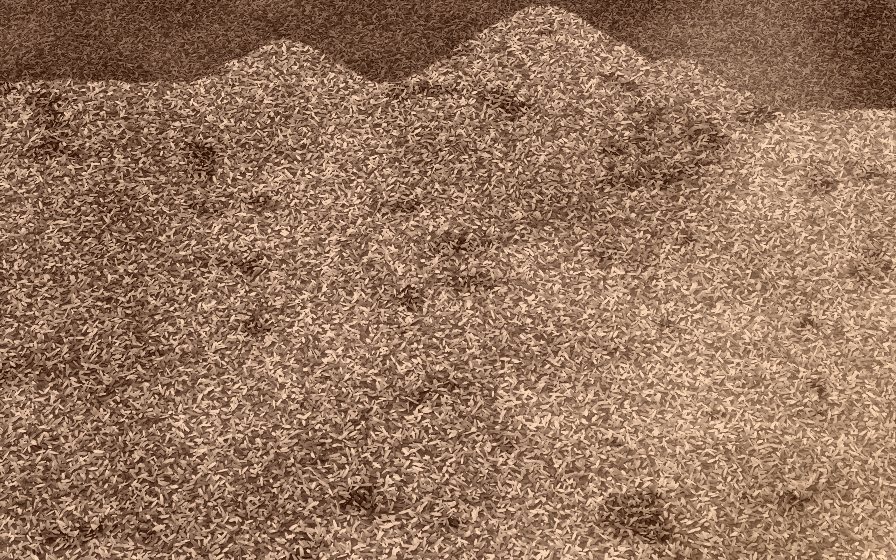
Reproduce this texture procedurally as a Shadertoy shader.

```glsl
// Heaps of shredded wood chips with rounded peaks before a shaded slope.
// Jittered grids of small rotated slivers are stacked in layers, each with a
// soft shadow; slow noise and a ridge line then set the light of each region.

const vec3 DARK_BARK = vec3(0.35, 0.23, 0.16);
const vec3 PALE_WOOD = vec3(0.91, 0.77, 0.66);
const int CHIP_LAYERS = 4;

float hash(vec2 p) {
    return fract(sin(dot(p, vec2(127.1, 311.7))) * 43758.5453);
}

float valueNoise(vec2 p) {
    vec2 i = floor(p), f = fract(p);
    f = f * f * (3.0 - 2.0 * f);
    float low = mix(hash(i), hash(i + vec2(1, 0)), f.x);
    float high = mix(hash(i + vec2(0, 1)), hash(i + vec2(1, 1)), f.x);
    return mix(low, high, f.y);
}

float fbm(vec2 p) {
    float sum = 0.0, weight = 0.5;
    for (int i = 0; i < 4; i++) {
        sum += weight * valueNoise(p);
        p = mat2(1.6, 1.2, -1.2, 1.6) * p + 7.3;
        weight *= 0.5;
    }
    return sum / 0.9375;
}

// Height at x of a cone with a rounded tip
float heap(float x, float center, float top, float slope) {
    const float tip = 0.035;
    return top - slope * (length(vec2(x - center, tip)) - tip);
}

float ridgeHeight(float x) {
    float crest = 0.855 - 0.05 * smoothstep(1.1, 1.4, x);
    crest = max(crest, heap(x, 0.506, 0.928, 0.58));
    crest = max(crest, heap(x, 0.97, 0.992, 0.64));
    crest = max(crest, heap(x, 1.20, 0.90, 0.62));
    return crest + 0.012 * (fbm(vec2(x * 30.0, 2.0)) - 0.5);
}

// Soft elliptical spot, 1 at its center
float spot(vec2 p, vec2 center, vec2 radius) {
    vec2 d = (p - center) / radius;
    return exp(-dot(d, d));
}

// Signed distance to a sliver with tapered ends
float sliver(vec2 p, vec2 halfSize) {
    float taper = 1.0 - 0.45 * abs(p.x) / halfSize.x;
    return max(abs(p.x) - halfSize.x, abs(p.y) - halfSize.y * taper);
}

// Paints one layer of chips over the tone below; p is in grid cells
float chipLayer(vec2 p, float tone, float seed, float blur) {
    vec2 cell = floor(p);
    for (int y = -1; y <= 1; y++)
    for (int x = -1; x <= 1; x++) {
        vec2 id = cell + vec2(x, y);
        vec2 key = id + seed * 17.0;
        vec2 center = id + vec2(hash(key), hash(key + 41.3));
        float angle = 2.9 * (hash(key + 83.7) - 0.5);
        float c = cos(angle), s = sin(angle);
        mat2 turn = mat2(c, -s, s, c);
        float size = hash(key + 11.9);
        vec2 halfSize = vec2(mix(0.32, 0.78, size), mix(0.13, 0.27, hash(key + 29.1)));

        vec2 q = p - center;
        float shadow = sliver(turn * (q + vec2(-0.06, 0.14)), halfSize);
        tone -= 0.17 * (1.0 - smoothstep(-0.1, 0.16, shadow));

        vec2 local = turn * q;
        float cover = 1.0 - smoothstep(-blur, blur, sliver(local, halfSize));
        float shade = mix(-0.40, 0.54, hash(key + 57.7)) + 0.25 * q.y;
        tone = mix(tone, shade, cover);
    }
    return tone;
}

float chips(vec2 p, float blur) {
    float tone = -0.45;
    for (int i = 0; i < CHIP_LAYERS; i++) {
        float k = float(i);
        tone = chipLayer(p + k * vec2(0.37, 0.61), tone, k + 1.0, blur);
    }
    return max(tone, -0.62);
}

// Mean light of the near heaps
float heapLight(vec2 p) {
    float light = 0.60 + 0.13 * smoothstep(0.5, 1.6, p.x - 0.25 * p.y);
    light -= 0.09 * spot(p, vec2(0.1, 0.65), vec2(0.5, 0.3));
    light += 0.46 * (fbm(p * vec2(5.0, 8.0) + 3.0) - 0.5);
    light -= 0.30 * smoothstep(0.60, 0.78, fbm(p * vec2(11.0, 19.0) + 20.0));
    light -= 0.40 * spot(p, vec2(0.81, 0.558), vec2(0.055, 0.018));
    light -= 0.34 * spot(p, vec2(0.85, 0.495), vec2(0.05, 0.02));
    return light - 0.22 * spot(p, vec2(0.04, 0.34), vec2(0.08, 0.03));
}

// Mean light of the shaded slope behind
float slopeLight(vec2 p) {
    float light = 0.13 + 0.32 * spot(p, vec2(1.35, 0.93), vec2(0.16, 0.2));
    light -= 0.10 * spot(p, vec2(1.54, 0.92), vec2(0.09, 0.1));
    return light + 0.4 * (fbm(p * vec2(6.0, 13.0)) - 0.5);
}

void mainImage(out vec4 fragColor, in vec2 fragCoord) {
    vec2 p = fragCoord / iResolution.y;
    float pixel = 1.0 / iResolution.y;
    float near = smoothstep(-0.003, 0.003, ridgeHeight(p.x) - p.y);

    // Chips shrink with distance up the heap and on the far slope
    float density = near > 0.5 ? 76.0 : 105.0;
    vec2 grid = density * vec2((p.x - 0.8) * (1.0 + 0.3 * p.y), p.y * (1.0 + 0.22 * p.y));
    float grain = chips(grid, 0.55 * pixel * density);

    float right = smoothstep(0.7, 1.6, p.x);
    float contrast = mix(0.62, mix(1.08, 0.82, right), near);
    float tone = mix(slopeLight(p), heapLight(p), near) + contrast * grain;
    tone += 0.10 * (valueNoise(p * 260.0) - 0.5);

    vec3 color = mix(DARK_BARK, PALE_WOOD, clamp(tone, -0.3, 1.12));
    color += 0.02 * right * (1.0 - p.y) * vec3(0.5, 0.2, -1.0);
    fragColor = vec4(color, 1.0);
}
```
